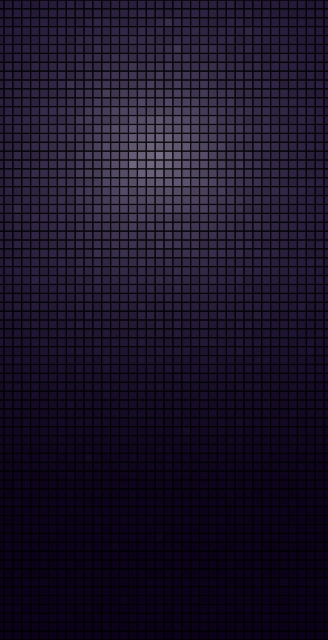
Write a WebGL 2 fragment shader that draws this background.

```glsl
#version 300 es
precision highp float;

uniform vec2 u_resolution;
out vec4 fragColor;

#define ROWS 72.0
#define LINE_HALF_WIDTH 0.08
#define LINE_SHADE 0.13
#define GLOW_CENTER vec2(-0.012, 0.256)
#define GLOW_FALLOFF 0.14
#define GLOW_COLOR vec3(0.36, 0.365, 0.335)
#define TOP_COLOR vec3(0.105, 0.062, 0.185)
#define BOTTOM_COLOR vec3(0.042, 0.004, 0.100)
#define GRAIN 0.16
#define SPARKLE_COLOR vec3(0.07, 0.075, 0.06)

float hash(vec2 p) {
    vec3 q = fract(vec3(p.xyx) * 0.1031);
    q += dot(q, q.yzx + 33.33);
    return fract((q.x + q.y) * q.z);
}

vec2 gradientAt(vec2 p) {
    float angle = 6.2832 * hash(p);
    return vec2(cos(angle), sin(angle));
}

float gradientNoise(vec2 p) {
    vec2 i = floor(p), f = fract(p);
    vec2 w = f * f * f * (f * (f * 6.0 - 15.0) + 10.0);
    vec2 e = vec2(0.0, 1.0);
    float low = mix(dot(gradientAt(i), f),
                    dot(gradientAt(i + e.yx), f - e.yx), w.x);
    float high = mix(dot(gradientAt(i + e), f - e),
                     dot(gradientAt(i + 1.0), f - 1.0), w.x);
    return mix(low, high, w.y);
}

// Flat colour of one tile; p is centred, in canvas heights
vec3 tileColor(vec2 p, vec2 id) {
    vec3 base = mix(BOTTOM_COLOR, TOP_COLOR, smoothstep(-0.32, 0.14, p.y));
    float glow = exp(-length(p - GLOW_CENTER) / GLOW_FALLOFF);
    float grain = 1.0 + GRAIN * gradientNoise(id * 0.73 + 100.5);
    float sparkle = smoothstep(0.985, 1.0, hash(id + 211.0)) * sqrt(glow);
    return (base + GLOW_COLOR * glow) * grain + SPARKLE_COLOR * sparkle;
}

void main() {
    // Square grid anchored at the canvas centre
    vec2 p = (gl_FragCoord.xy - 0.5 * u_resolution) / u_resolution.y;
    vec2 grid = p * ROWS;
    vec2 id = floor(grid);
    vec3 color = tileColor((id + 0.5) / ROWS, id);

    // Dark seams with smooth edges
    vec2 toEdge = 0.5 - abs(fract(grid) - 0.5);
    float blur = max(0.03, 0.5 * ROWS / u_resolution.y);
    vec2 open = smoothstep(LINE_HALF_WIDTH - blur, LINE_HALF_WIDTH + blur, toEdge);
    color *= mix(LINE_SHADE, 1.0, open.x * open.y);

    fragColor = vec4(color, 1.0);
}
```
